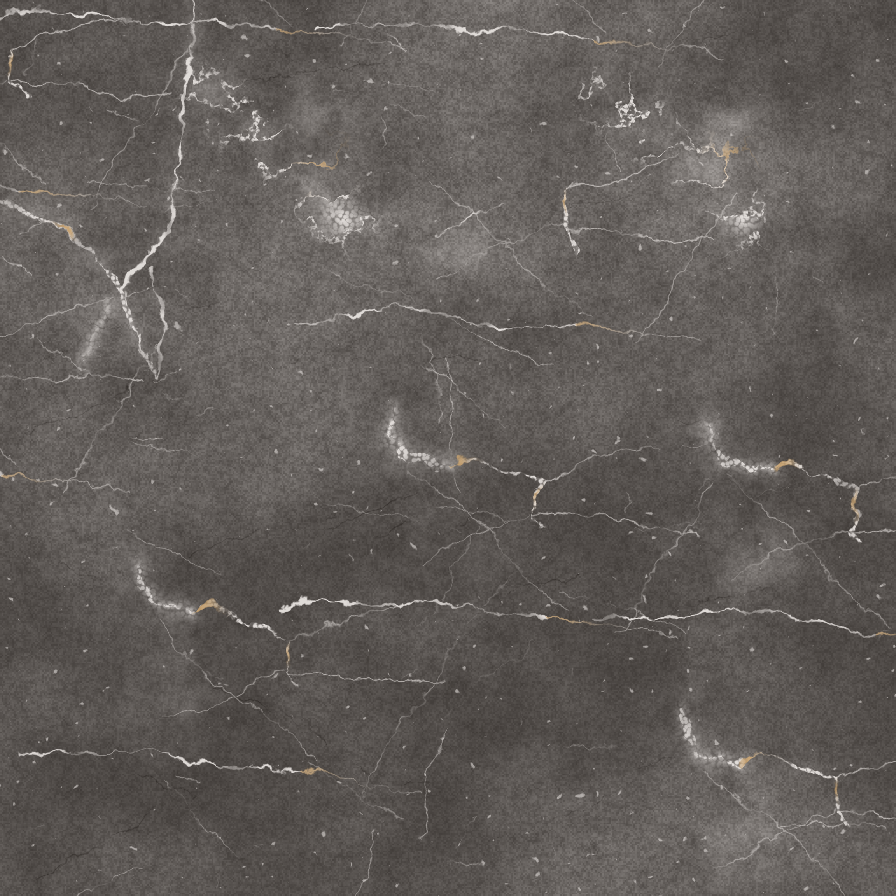
Reproduce this texture procedurally as a Shadertoy shader.

```glsl
#define BASE_DARK 0.296
#define BASE_LIGHT 0.432
#define VEIN_TONE 0.88
#define GOLD vec3(0.78, 0.63, 0.43)
#define EDGE 0.0010
#define JAG 0.009
#define FINE_JAG 0.0035
#define GRAIN 0.085
#define STAMPS 9
#define SCRATCHES 110
#define SPECK_GRID 38.0

float hash(vec2 p) {
    vec3 h = fract(p.xyx * vec3(0.1031, 0.1030, 0.0973));
    h += dot(h, h.yzx + 33.33);
    return fract((h.x + h.y) * h.z);
}
vec2 hash2(vec2 p) { return vec2(hash(p), hash(p + 57.3)); }

// Layered, self-bending sines, roughly -1 to 1
float waves(vec2 p) {
    float sum = 0.0, amp = 0.5;
    for (int i = 0; i < 7; i++) {
        p = mat2(0.8, 0.6, -0.6, 0.8) * p * 1.75 + 2.3;
        sum += amp * sin(p.x + 1.4 * sin(p.y + sum));
        amp *= 0.57;
    }
    return sum;
}

// Cellular noise: distance to the nearest point
float cells(vec2 p) {
    float d = 2.0;
    for (int i = 0; i < 9; i++) {
        vec2 c = floor(p) + vec2(i % 3 - 1, i / 3 - 1);
        d = min(d, length(c + hash2(c) - p));
    }
    return d;
}

float seg(vec2 p, vec2 a, vec2 b) {
    vec2 ab = b - a;
    return length(p - a - ab * clamp(dot(p - a, ab) / dot(ab, ab), 0.0, 1.0));
}
float path(vec2 p, vec2 a, vec2 b, vec2 c) { return min(seg(p, a, b), seg(p, b, c)); }
float line(float d, float w) {
    float e = max(EDGE, 0.5 / iResolution.y);
    return 1.0 - smoothstep(w - e, w + e, d);
}
float spot(vec2 p, float r) { return exp(-dot(p, p) / (r * r)); }

// Branching vein group: x fine, y crumbly, z gold, w haze
vec4 veinGroup(vec2 p, float hook, float rag) {
    vec2 bend = vec2(0.018, -0.045), sag = vec2(0.065, -0.052);
    vec2 fork = vec2(0.17, -0.075), foot = vec2(0.163, -0.117), joint = vec2(0.18, -0.228);
    float ridge = min(path(p, vec2(0), vec2(0.003, -0.026), bend), seg(p, bend, sag));
    float tail = path(p, sag, vec2(0.085, -0.044), fork);
    float branch = path(p, fork, foot, vec2(0.176, -0.133));
    float thin = min(seg(p, fork, vec2(0.3, -0.035)), seg(p, foot, vec2(0.34, -0.128)));
    float slant = min(seg(p, vec2(0.25, -0.25), vec2(0.36, -0.08)), seg(p, vec2(0.02, -0.06), vec2(0.2, -0.22)));
    slant = min(slant, seg(p, vec2(0.03, -0.17), vec2(0.16, -0.115)));
    float sill = path(p, vec2(-0.13, -0.215), vec2(0, -0.208), joint);
    float seam = seg(p, joint, vec2(0.32, -0.247));
    float fine = max(0.75 * line(thin, 0.0007), 0.55 * line(min(slant, seam), 0.0006));
    fine = max(fine, line(sill, 0.0011 * rag + 0.0003));
    float heavy = max(line(branch, 0.0022 * rag), hook * line(ridge, 0.0036 * rag));
    heavy = max(heavy, hook * max(line(tail, 0.0019 * rag), 0.7 * exp(-ridge * 170.0)));
    float gold = hook * line(tail, 0.0028 * rag) * spot(p - vec2(0.076, -0.048), 0.016);
    gold = max(gold, 0.8 * line(branch, 0.0018) * spot(p - vec2(0.167, -0.092), 0.01));
    gold = max(gold, 0.8 * line(seam, 0.001) * spot(p - joint, 0.04));
    return vec4(fine, heavy, gold, hook * exp(-ridge * 65.0) + 0.6 * spot(p - vec2(0.06, -0.15), 0.05));
}

// Tall fissure with a curved arm joining it
vec4 fissure(vec2 p, float rag) {
    vec2 knot = vec2(0.135, 0.675), elbow = vec2(0.195, 0.75), tip = vec2(0.172, 0.585), bow = vec2(0.07, 0.742);
    float d = min(path(p, vec2(0.215, 1.03), vec2(0.203, 0.87), elbow), seg(p, elbow, knot));
    d = min(d, path(p, vec2(0.175, 0.7), vec2(0.19, 0.635), tip));
    float arm = min(path(p, vec2(-0.02, 0.795), bow, knot), seg(p, knot, tip));
    float feather = seg(p, vec2(0.12, 0.66), vec2(0.095, 0.595));
    float gold = line(arm, 0.002) * spot(p - bow, 0.012);
    return vec4(line(d, 0.0016 * rag + 0.0003), max(line(arm, 0.0028 * rag), 0.6 * exp(-feather * 200.0)), gold,
                exp(-feather * 90.0) + 0.7 * exp(-min(d, arm) * 80.0));
}

// Ragged mineral patch outlined by wave contours
vec4 mineralPatch(vec2 p, float field) {
    float body = exp(-path(p, vec2(-0.12, 0.075), vec2(-0.03, 0.0), vec2(0.035, -0.065)) * 38.0);
    float contour = 1.0 - smoothstep(0.02, 0.11, abs(field));
    float heavy = max(contour * smoothstep(0.15, 0.5, body), spot(p - vec2(0.03, -0.06), 0.018) * step(0.0, field));
    return vec4(0, heavy, 0.8 * contour * spot(p - vec2(0.012, 0), 0.022), body + spot(p - vec2(0.01, 0.05), 0.035));
}

void mainImage(out vec4 fragColor, in vec2 fragCoord) {
    vec2 uv = fragCoord / iResolution.y;
    vec2 p = uv + JAG * vec2(waves(uv * 14.0), waves(uv * 14.0 + 9.0));
    p += FINE_JAG * vec2(waves(uv * 80.0), waves(uv * 80.0 + 5.0));
    float patchy = waves(uv * 11.0 + 4.0), mottle = waves(uv * 45.0 + 3.0);
    float rag = clamp(0.75 + 1.1 * waves(uv * 50.0), 0.15, 1.5);

    // Cloudy stone with fine grain
    float cloud = smoothstep(-0.2, 1.15, 0.47 + 0.5 * waves(uv * 2.6 + 1.7) + 0.3 * patchy);
    float rough = mix(0.6, 1.2, cloud);
    float tone = mix(BASE_DARK, BASE_LIGHT, cloud) + 0.022 * rough * mottle;
    tone += rough * (GRAIN * (hash(floor(uv * 512.0)) - 0.5) + 0.06 * (0.45 - cells(uv * 110.0)));

    // Main veins
    vec4 veins = fissure(p, rag);
    for (int i = 0; i < STAMPS; i++) {
        vec2 origin = fract(vec2(0.548, 0.426) + float(i) * vec2(0.7549, 0.5698)) * vec2(1.25, 1.15) + vec2(-0.25, 0.05);
        veins = max(veins, veinGroup(p - origin, step(origin.y, 0.56), rag));
    }
    for (int i = 0; i < 2; i++)
        veins = max(veins, mineralPatch(p - vec2(0.35 + 0.45 * float(i), 0.82), waves(uv * 30.0)));

    // Faint scratches, some pale and some dark
    float scratch = 0.0;
    for (int i = 0; i < SCRATCHES; i++) {
        vec2 seed = vec2(i, 3.7), mid = hash2(seed);
        float kind = hash(seed + 11.0);
        float angle = mix(-0.75, 0.6, hash(seed + 23.0)) + (kind > 0.75 ? 1.2 : 0.0);
        vec2 reach = mix(0.006, 0.085, pow(hash(seed + 31.0), 2.0)) * vec2(cos(angle), sin(angle));
        float mark = line(seg(p, mid - reach, mid + reach), 0.0005);
        scratch += mark * (kind < 0.3 ? -0.09 : mix(0.08, 0.36, hash(seed + 43.0)));
    }

    // Scattered specks
    vec2 grid = p * SPECK_GRID, id = floor(grid);
    float size = hash(id + 71.0);
    float speck = line(length(grid - id - 0.2 - 0.6 * hash2(id)) / SPECK_GRID, 0.0023 * size * size) * step(0.4, hash(id + 83.0));

    // Combine the layers
    float crumb = 1.0 - 0.8 * smoothstep(0.3, 0.75, cells(uv * 210.0));
    float breakup = smoothstep(-0.8, 0.45, waves(uv * 30.0 + 6.0));
    tone += veins.w * 0.13 * max(0.65 + 0.5 * patchy + 0.4 * mottle, 0.0) + scratch * breakup;
    float pale = max(veins.x * mix(0.35, 1.0, breakup), veins.y * crumb * mix(0.6, 1.0, breakup));
    tone = mix(tone, VEIN_TONE, clamp(max(pale, 0.6 * speck), 0.0, 1.0));
    vec3 color = mix(tone - vec3(0, 0.019, 0.032), GOLD, clamp(veins.z * 0.9, 0.0, 1.0));
    fragColor = vec4(clamp(color, 0.0, 1.0), 1.0);
}
```
